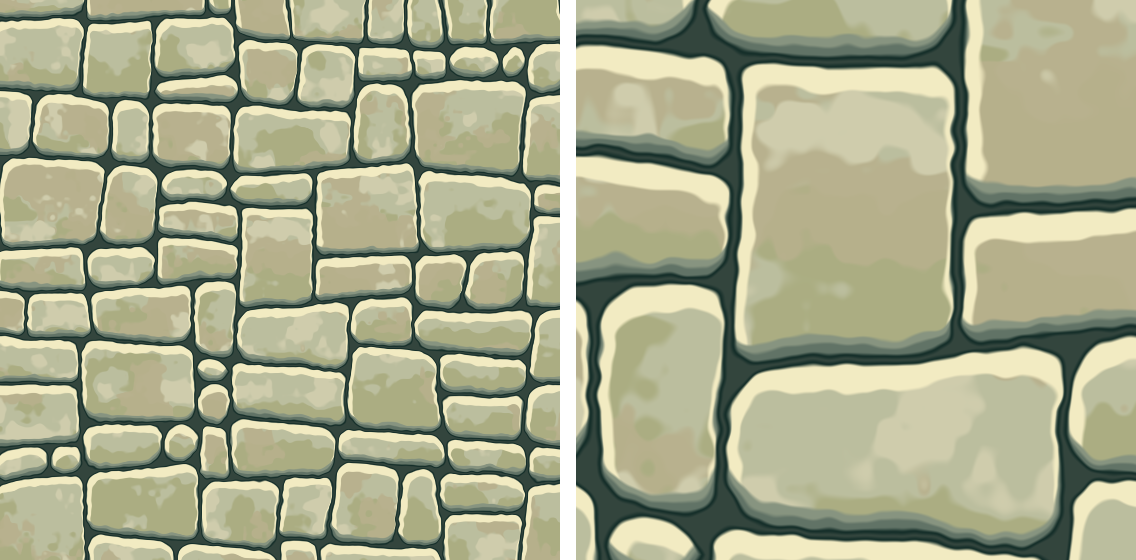
Left: the whole. Right: its middle third, enlarged.
A WebGL 2 fragment shader for this texture:

```glsl
#version 300 es
precision highp float;
// Dry stone wall: irregular rounded blocks with lit tops, shaded feet and dark joints.

#define CELL vec2(0.154, 0.118)  // mean block size
#define JITTER 0.74              // spread of joint positions, in cells
#define TILT 0.10                // largest joint slope
#define SPLIT 0.34               // share of blocks broken in two
#define GAP 0.0034               // half width of a joint
#define LIGHT_RIM 0.0058         // lit rim on the sides
#define LIGHT_DROP 0.0085        // extra lit rim on the top
#define SHADE_RISE 0.0098        // height of the shaded foot
#define WOBBLE 0.0085            // bending of the outlines
#define RAGGED 0.0032            // fine roughness of the outlines
#define SOFT 0.0013              // edge softness

uniform vec2 u_resolution;
out vec4 fragColor;

// Each wall is (intercept, slope): x = a + b*y for sides, y = a + b*x for beds.
struct Stone { vec2 left, right, bottom, top; float id, radius; };

vec2 hash2(vec2 p) {
  vec3 q = fract(vec3(p.xyx) * vec3(0.1031, 0.1030, 0.0973));
  q += dot(q, q.yzx + 33.33);
  return fract((q.xx + q.yz) * q.zy);
}

float noise(vec2 p) {
  vec2 i = floor(p), f = fract(p);
  f = f * f * (3.0 - 2.0 * f);
  return mix(mix(hash2(i).x, hash2(i + vec2(1, 0)).x, f.x),
             mix(hash2(i + vec2(0, 1)).x, hash2(i + vec2(1, 1)).x, f.x), f.y);
}

// Joint through a grid vertex: even vertices carry beds, odd ones carry sides.
vec2 wall(vec2 v) {
  vec2 h = hash2(v + 41.0) - 0.5;
  bool bed = mod(v.x + v.y, 2.0) < 0.5;
  vec2 at = bed ? (v * CELL).yx : v * CELL;
  float slope = 2.0 * TILT * h.y;
  return vec2(at.x + h.x * JITTER * (bed ? CELL.y : CELL.x) - slope * at.y, slope);
}

float along(vec2 w, float t) { return w.x + w.y * t; }

// Interlocking block of a grid cell; p picks the half of a broken block.
Stone stoneAt(vec2 v, vec2 p) {
  vec2 a = wall(v), b = wall(v + vec2(1, 0)), c = wall(v + vec2(0, 1)), d = wall(v + 1.0);
  vec2 h = hash2(v + 7.3), k = hash2(v + 93.7), mid = (v + 0.5) * CELL;
  Stone s;
  if (mod(v.x + v.y, 2.0) < 0.5) s = Stone(c, b, a, d, h.x, 0.0);
  else s = Stone(a, d, b, c, h.x, 0.0);
  s.radius = mix(0.010, 0.030, k.x);
  float l = along(s.left, mid.y), r = along(s.right, mid.y);
  float lo = along(s.bottom, mid.x), hi = along(s.top, mid.x);
  if (h.y < SPLIT && max(r - l, hi - lo) > 0.11) {
    bool upright = r - l > 1.1 * (hi - lo);
    float slope = (k.x - 0.5) * 3.0 * TILT, place = mix(0.32, 0.68, k.y);
    vec2 cut = upright ? vec2(mix(l, r, place) - slope * mid.y, slope)
                       : vec2(mix(lo, hi, place) - slope * mid.x, slope);
    bool beyond = upright ? p.x > along(cut, p.y) : p.y > along(cut, p.x);
    if (upright) { if (beyond) s.left = cut; else s.right = cut; }
    else { if (beyond) s.bottom = cut; else s.top = cut; }
    if (beyond) s.id = fract(s.id + 0.43);
  }
  return s;
}

// Signed distance to the rounded block, negative inside.
float stoneDistance(Stone s, vec2 p) {
  vec2 q = vec2(max(along(s.left, p.y) - p.x, p.x - along(s.right, p.y)),
                max(along(s.bottom, p.x) - p.y, p.y - along(s.top, p.x)));
  q += GAP + s.radius;
  return length(max(q, 0.0)) + min(max(q.x, q.y), 0.0) - s.radius;
}

float edge(float d) {
  float w = max(SOFT, 0.7 / u_resolution.y);
  return smoothstep(-w, w, d);
}

void main() {
  vec2 uv = gl_FragCoord.xy / u_resolution.y;
  vec2 p = uv + WOBBLE * (vec2(noise(uv * 17.0), noise(uv * 17.0 + 50.0)) - 0.5);
  p += RAGGED * (vec2(noise(uv * 95.0), noise(uv * 95.0 + 70.0)) - 0.5);

  // Nearest block
  float d = 1e3;
  Stone s;
  vec2 home = floor(p / CELL);
  for (int j = -1; j <= 1; j++)
    for (int i = -1; i <= 1; i++) {
      Stone candidate = stoneAt(home + vec2(i, j), p);
      float distance = stoneDistance(candidate, p);
      if (distance < d) { d = distance; s = candidate; }
    }

  // Mottled face: olive low, grey-green high, with tan and pale patches
  float lo = along(s.bottom, p.x), hi = along(s.top, p.x);
  float height = clamp((p.y - lo) / max(hi - lo, 0.01), 0.0, 1.0);
  float fine = noise(uv * 85.0) - 0.5;
  float tone = 0.6 * noise(uv * 18.0 + s.id * 90.0) + 0.22 * noise(uv * 42.0) + 0.16 * fine;
  float patches = 0.8 * noise(uv * 15.0 + s.id * 37.0) + 0.25 * fine + 0.3 * s.id;
  vec3 face = mix(vec3(0.67, 0.68, 0.51), vec3(0.735, 0.745, 0.62),
                  smoothstep(0.60, 0.66, tone + 0.55 * height));
  face = mix(face, vec3(0.72, 0.69, 0.55), 0.9 * smoothstep(0.64, 0.70, patches));
  face = mix(face, vec3(0.81, 0.80, 0.675), smoothstep(0.56, 0.62, tone));

  // Lit rim and shaded foot, from shifted copies of the outline
  float rough = 0.006 * (noise(uv * 48.0 + 20.0) - 0.5) + 0.002 * fine;
  float lit = stoneDistance(s, p + vec2(-0.002, LIGHT_DROP)) + LIGHT_RIM + rough;
  float shade = stoneDistance(s, p - vec2(0.0, SHADE_RISE)) + rough;
  float deep = stoneDistance(s, p - vec2(0.0, 0.5 * SHADE_RISE)) + 0.5 * rough;
  vec3 color = mix(face, vec3(0.95, 0.92, 0.76), edge(lit));
  color = mix(color, vec3(0.53, 0.58, 0.50), edge(shade));
  color = mix(color, vec3(0.38, 0.45, 0.40), edge(deep));

  // Joints: dark outline around the block, softer mortar between
  vec3 joint = mix(vec3(0.08, 0.18, 0.16), vec3(0.20, 0.27, 0.24), edge(d - 0.0022));
  fragColor = vec4(mix(color, joint, edge(d)), 1.0);
}
```
